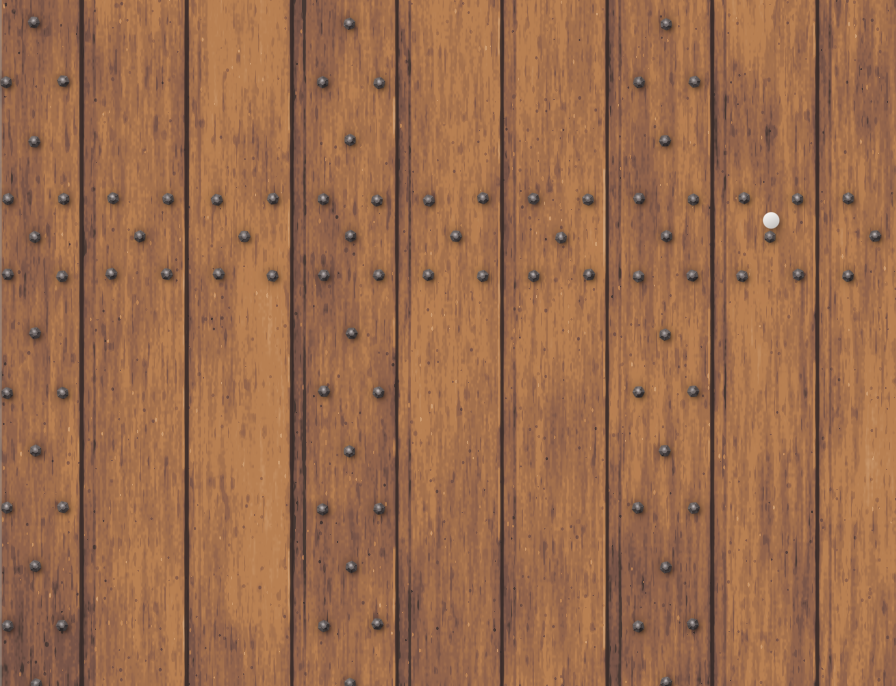
This texture is drawn by a Shadertoy shader. Its source:

```glsl
// Draws a door of upright brown planks with grooves, worn grain and rows of iron studs.

float hash(vec2 p) {
    return fract(sin(dot(p, vec2(127.1, 311.7))) * 43758.5453);
}

float noise(vec2 p) {
    vec2 i = floor(p), f = fract(p);
    f = f * f * (3.0 - 2.0 * f);
    return mix(mix(hash(i), hash(i + vec2(1, 0)), f.x),
               mix(hash(i + vec2(0, 1)), hash(i + vec2(1, 1)), f.x), f.y);
}

float fbm(vec2 p) {
    float sum = 0.0, amp = 0.53;
    for (int i = 0; i < 4; i++) {
        sum += amp * noise(p);
        p = p * 2.03 + 17.3;
        amp *= 0.5;
    }
    return sum;
}

// Sparse small marks, one at most in each cell
float flecks(vec2 p, float density, float size) {
    vec2 cell = floor(p);
    vec2 centre = 0.3 + 0.4 * vec2(hash(cell + 3.1), hash(cell + 8.7));
    float radius = size * (0.3 + 0.7 * hash(cell + 5.5));
    float mark = 1.0 - smoothstep(0.4 * radius, radius, length(fract(p) - centre));
    return mark * step(hash(cell), density) * (0.4 + 0.6 * hash(cell + 1.9));
}

// Ramp from dark crevice to pale worn wood
vec3 woodColor(float tone) {
    vec3 c = mix(vec3(0.28, 0.22, 0.20), vec3(0.47, 0.33, 0.28), smoothstep(0.0, 0.28, tone));
    c = mix(c, vec3(0.57, 0.39, 0.295), smoothstep(0.28, 0.46, tone));
    c = mix(c, vec3(0.64, 0.44, 0.30), smoothstep(0.46, 0.62, tone));
    c = mix(c, vec3(0.72, 0.50, 0.32), smoothstep(0.62, 0.77, tone));
    return mix(c, vec3(0.80, 0.61, 0.44), smoothstep(0.82, 1.2, tone));
}

void mainImage(out vec4 fragColor, in vec2 fragCoord) {
    float px = 1.0 / iResolution.x;
    vec2 p = fragCoord * px;
    p.y = iResolution.y * px - p.y; // measured down from the top

    // Plank number and position across the plank
    float pitch = 0.1173;
    float id = floor((p.x + 0.0262) / pitch);
    float left = id * pitch - 0.0262;
    float x = p.x - left;
    float strap = 1.0 - step(0.5, mod(id, 3.0));
    vec2 seed = vec2(id * 13.7, id * 5.3);

    // Grain: broad patches, streaks, fine fibres and growth rings
    float tone = 0.69 + 0.10 * (hash(seed) - 0.5) - 0.05 * strap;
    tone += 0.52 * (fbm(vec2(x * 18.0, p.y * 7.0) + seed) - 0.5);
    tone += 0.36 * (fbm(vec2(x * 130.0, p.y * 7.0) + seed) - 0.5);
    tone += 0.24 * (noise(vec2(x * 430.0, p.y * 40.0) + seed) - 0.5);
    tone += 0.15 * (noise(vec2(x * 480.0, p.y * 260.0) + seed) - 0.5);
    float rings = sin(x * 260.0 + 42.0 * fbm(vec2(x * 13.0, p.y * 1.6) + seed));
    tone += (0.02 + 0.05 * step(5.5, id)) * rings;
    tone -= 0.11 * smoothstep(0.5, 0.77, p.y) + 0.10 * smoothstep(0.1, 0.0, p.x);
    tone -= 0.07 * smoothstep(0.8, 1.0, p.x);

    // Wear: short open pores, dark pits and pale nicks gathered in patches
    float patches = smoothstep(0.3, 0.7, fbm(p * 9.0 + seed));
    tone -= 0.22 * smoothstep(0.74, 0.92, noise(vec2(x * 330.0, p.y * 55.0) + seed.yx));
    tone -= 0.42 * flecks(p * vec2(110.0, 90.0) + seed, 0.05 + 0.10 * patches, 0.28);
    tone -= 0.30 * flecks(p * vec2(45.0, 38.0) + seed, 0.05, 0.16);
    tone += 0.60 * flecks(p * vec2(150.0, 70.0) + seed.yx, 0.01 + 0.05 * patches, 0.27);

    // Beaded strip beside each joint
    tone -= 0.10 * (1.0 - smoothstep(0.012, 0.0143, x));
    float bead = 1.0 - smoothstep(0.0003, 0.0016 + px, abs(x - 0.0143));
    tone -= bead * (0.20 + 0.22 * hash(seed + 2.0)) * (0.7 + 0.6 * noise(vec2(p.y * 30.0, id * 4.0)));

    // Joints between planks, each of its own width
    float joint = id + step(0.5 * pitch, x);
    float edge = min(x, pitch - x) + 0.0006 * (noise(vec2(p.y * 60.0, joint * 9.0)) - 0.5);
    float width = 0.0008 + 0.0008 * hash(vec2(joint, 4.0));
    tone -= 0.42 * exp(-max(edge, 0.0) / 0.0028);
    float worn = smoothstep(0.58, 0.72, noise(vec2(p.y * 24.0, id * 7.0)));
    tone += 0.4 * worn * smoothstep(0.0052, 0.004, pitch - x);
    vec3 color = woodColor(tone);
    float gap = 1.0 - smoothstep(width, width + 0.0008 + px, edge);
    color = mix(color, vec3(0.22, 0.17, 0.16), 0.9 * gap);
    color = mix(color, vec3(0.62, 0.57, 0.53), 0.6 * (1.0 - smoothstep(0.001, 0.003, p.x)));

    // Studs: single and paired rows in turn; straps run full height, the band crosses all
    for (int i = 0; i < 13; i++) {
        if (strap < 0.5 && (i < 3 || i > 5)) continue;
        float row = float(i);
        float y = 0.026 + 0.0655 * min(row, 3.0) + 0.0423 * clamp(row - 3.0, 0.0, 2.0) + 0.0651 * max(row - 5.0, 0.0);
        for (int j = -1; j <= 1; j++) {
            if ((i % 2 == 0) != (j == 0)) continue;
            vec2 key = vec2(id * 3.0 + float(j), row);
            vec2 jitter = 0.003 * (vec2(hash(key), hash(key + 9.0)) - 0.5);
            vec2 q = (p - vec2(left + 0.0655 + 0.031 * float(j), y) - jitter) / 0.0062;
            color *= 1.0 - 0.22 * exp(-0.4 * dot(q, q));
            color *= 1.0 - 0.45 * exp(-1.6 * dot(q - 0.5, q - 0.5));
            // Hammered head: a flat top inside six sloping facets
            float turn = 6.28 * hash(key + 1.0);
            float facet = round((atan(q.y, q.x) - turn) / 1.0472) * 1.0472 + turn;
            vec2 slope = vec2(cos(facet), sin(facet));
            float reach = mix(length(q), dot(q, slope), 0.6);
            float head = 1.0 - smoothstep(0.86, 0.98 + px / 0.0062, reach);
            float light = 0.40 - 0.35 * dot(slope, vec2(0.45, 0.9));
            light = mix(0.72, light, smoothstep(0.3, 0.55, reach));
            light += 0.4 * (noise(q * 2.5 + key * 7.0) - 0.5);
            vec3 iron = mix(vec3(0.19, 0.17, 0.17), vec3(0.52, 0.48, 0.47), light);
            vec2 glint = q - vec2(-0.1, -0.3);
            iron += 0.28 * exp(-10.0 * dot(glint, glint));
            color = mix(color, iron, head);
        }
    }

    // One pale round knob
    vec2 k = (p - vec2(0.8607, 0.246)) / 0.0094;
    color *= 1.0 - 0.4 * exp(-1.2 * dot(k - 0.4, k - 0.4));
    vec3 enamel = vec3(0.86, 0.85, 0.84) - 0.12 * dot(k, vec2(0.4, 0.8));
    color = mix(color, enamel, 1.0 - smoothstep(0.88, 1.08, length(k)));

    fragColor = vec4(color, 1.0);
}
```
